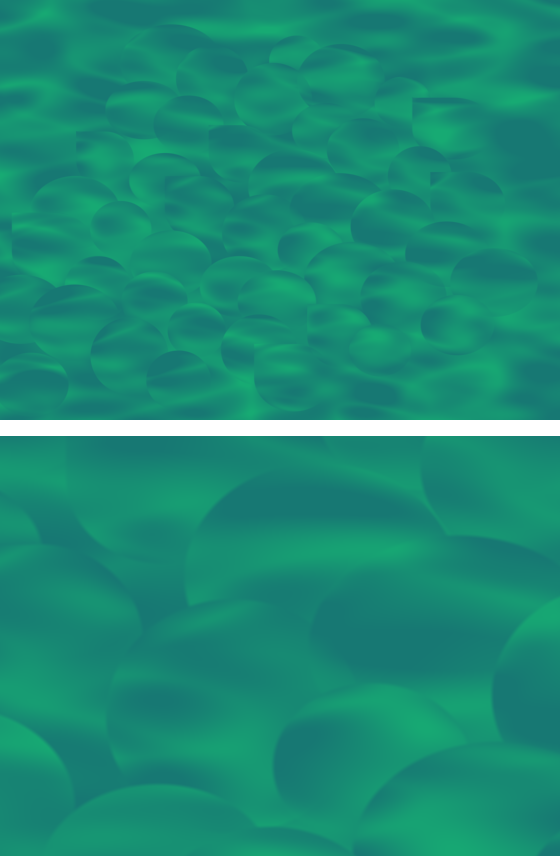
Top, the full canvas; bottom, a detail of the centre.
This texture is drawn by a WebGL 1 fragment shader. Its source:

```glsl
precision highp float;
// Green water of wide, flat ripples, overlaid by rows of stamped patches.
// Ripples are crossed layers of creased value noise; every patch repeats a
// displaced piece of them, with a crisp leading rim and a fading far side.
uniform vec2 u_resolution;

const vec3 DEEP_TEAL = vec3(0.092, 0.47, 0.45);
const vec3 BRIGHT_GREEN = vec3(0.092, 0.665, 0.45);
const vec2 ROW_ORIGIN = vec2(0.46, 0.98);
const vec2 ALONG_ROW = vec2(0.122, -0.058);
const vec2 NEXT_ROW = vec2(-0.07, -0.118);
const int ROWS = 9;
const int PATCHES_PER_ROW = 10;

float hash(vec2 p) {
  vec3 q = fract(p.xyx * vec3(0.1031, 0.1030, 0.0973));
  q += dot(q, q.yzx + 33.33);
  return fract((q.x + q.y) * q.z);
}

vec2 hash2(vec2 p) {
  return vec2(hash(p), hash(p + 57.3));
}

float valueNoise(vec2 p) {
  vec2 cell = floor(p);
  vec2 f = fract(p);
  f = f * f * (3.0 - 2.0 * f);
  float low = mix(hash(cell), hash(cell + vec2(1.0, 0.0)), f.x);
  float high = mix(hash(cell + vec2(0.0, 1.0)), hash(cell + 1.0), f.x);
  return mix(low, high, f.y);
}

// Noise stretched sideways, its streaks tilted by the given slope
float streaks(vec2 p, float slope, vec2 scale) {
  return valueNoise(vec2(p.x, p.y + slope * p.x) * scale + 40.0);
}

// Thin bright ridges where the noise passes its middle, with soft tops
float crease(float noise) {
  float offset = 2.0 * noise - 1.0;
  float ridge = 1.05 - sqrt(offset * offset + 0.01);
  return ridge * ridge;
}

// Ripple height with flat troughs at zero
float water(vec2 p) {
  float rising = crease(streaks(p, -0.2, vec2(4.6, 14.5)));
  float falling = crease(streaks(p + 3.7, 0.22, vec2(5.0, 15.5)));
  float fine = streaks(p + 8.1, 0.05, vec2(9.0, 26.0));
  float height = 0.3 * (rising + falling) + 0.4 * fine;
  return clamp(0.34 + 1.9 * (height - 0.49), 0.0, 1.0);
}

// Disc, or a disc whose upper left quarter is squared to a corner
float patchDistance(vec2 d, float radius, bool cornered) {
  bool inCorner = cornered && d.x < 0.0 && d.y > 0.0;
  return (inCorner ? max(-d.x, d.y) : length(d)) - radius;
}

// Opacity of a patch: sharp at its rim, weaker along the fading direction
float patchMask(float dist, float along, float fade, float blur) {
  float rim = 1.0 - smoothstep(-blur, blur, dist);
  return rim * (1.0 - fade * smoothstep(-0.2, 0.95, along));
}

// Patches stay inside a band, leaving open water around it
bool insideBand(vec2 center) {
  return center.x > 0.03 && center.x < 1.2
      && center.y > 0.07 && center.y < 0.86
      && center.y > 0.75 * (center.x - 0.85);
}

// Lay one patch of displaced water over the height so far
float stampPatch(float height, vec2 p, vec2 id, float blur) {
  vec2 jitter = (hash2(id + 11.0) - 0.5) * vec2(0.05, 0.04);
  vec2 center = ROW_ORIGIN + id.x * ALONG_ROW + id.y * NEXT_ROW + jitter;
  vec2 d = p - center;
  d.x /= mix(1.0, 1.35, hash(id + 17.0));
  float radius = mix(0.06, 0.095, hash(id + 23.0));
  if (!insideBand(center) || max(abs(d.x), abs(d.y)) > radius * 1.1) {
    return height;
  }
  bool cornered = hash(id + 31.0) > 0.75;
  float dist = patchDistance(d, radius, cornered);

  // Fade mostly towards the lower right, cornered patches entirely
  float angle = -0.8 + 1.6 * (hash(id + 37.0) - 0.5);
  float along = dot(d, vec2(cos(angle), sin(angle))) / radius;
  float fade = cornered ? 1.0 : mix(0.5, 1.0, hash(id + 47.0));
  float mask = patchMask(dist, along, fade, blur);

  // Neighbours in a row share nearly one source; the rim bends it round
  vec2 source = 4.0 * hash2(vec2(id.y, 71.0)) + 0.12 * hash2(id + 5.0);
  vec2 bend = d * 0.4 * dot(d, d) / (radius * radius);
  return mix(height, water(source + d + bend), mask);
}

void main() {
  vec2 p = gl_FragCoord.xy / u_resolution.y;
  float blur = max(0.002, 0.6 / u_resolution.y);
  float height = water(p);

  for (int row = 0; row < ROWS; row++) {
    for (int column = 0; column < PATCHES_PER_ROW; column++) {
      height = stampPatch(height, p, vec2(float(column), float(row)), blur);
    }
  }

  gl_FragColor = vec4(mix(DEEP_TEAL, BRIGHT_GREEN, height), 1.0);
}
```
